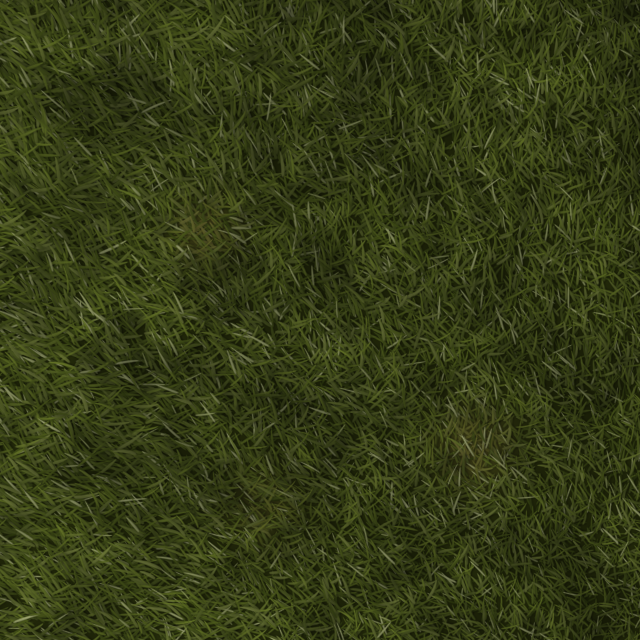
This texture is drawn by a three.js fragment shader. Its source:

```glsl
// Dense, soft-edged lawn seen from above: many jittered grids of slender,
// tapered blades are stacked from a dark thatch up to lit and pale dry tips.
// A lean field combs the blades; cellular clumps and sines vary the light.
varying vec2 vUv;

const int LAYERS = 18;
const float EDGE = 0.0015;

const vec3 SOIL = vec3(0.11, 0.13, 0.03);
const vec3 DEEP_GREEN = vec3(0.145, 0.185, 0.04);
const vec3 LEAF_GREEN = vec3(0.325, 0.375, 0.125);
const vec3 GREY_GREEN = vec3(0.335, 0.365, 0.18);
const vec3 PALE_STRAW = vec3(0.51, 0.53, 0.37);
const vec3 DRY_TAN = vec3(0.37, 0.33, 0.15);

// Four random values from a cell and a seed
vec4 hash4(vec2 cell, float seed) {
  vec4 h = fract(vec4(cell.xyx, seed) * vec4(0.1031, 0.1030, 0.0973, 0.1099));
  h += dot(h, h.wzxy + 33.33);
  return fract((h.xxyz + h.yzzw) * h.zywx);
}

// Smooth cellular noise: nearby random points blend their values, -1 to 1
float clumps(vec2 p, float seed) {
  vec2 home = floor(p);
  float total = 0.0;
  float weight = 0.0001;
  for (int j = -1; j <= 1; j++) {
    for (int i = -1; i <= 1; i++) {
      vec2 cell = home + vec2(float(i), float(j));
      vec4 rnd = hash4(cell, seed);
      vec2 d = p - cell - rnd.xy;
      float w = exp(-6.0 * dot(d, d));
      total += w * (rnd.z * 2.0 - 1.0);
      weight += w;
    }
  }
  return total / weight;
}

float softSpot(vec2 p, vec2 centre, float radius) {
  vec2 d = (p - centre) / radius;
  return exp(-dot(d, d));
}

// Worn, tan areas of the lawn
float dryness(vec2 p) {
  float worn = softSpot(p, vec2(0.32, 0.64), 0.05);
  worn += softSpot(p, vec2(0.74, 0.30), 0.06);
  worn += 0.6 * softSpot(p, vec2(0.41, 0.21), 0.06);
  return clamp(worn, 0.0, 1.0);
}

// Blade heading: a combed majority plus a crossing minority
float heading(vec2 root, float family, float spread) {
  float combed = mix(2.4, 1.95, root.x) - 0.35 * (root.y - 0.5);
  combed += 0.22 * sin(root.x * 19.0 + 3.0 * sin(root.y * 14.0));
  float crossing = mix(0.3, 0.85, root.x);
  float wobble = (spread - 0.5) * mix(0.8, 1.5, root.x);
  return mix(combed, crossing, step(0.66, family)) + wobble;
}

// x: position along the blade (-1 to 1), y: signed distance across it
vec2 bladeSpace(vec2 offset, float angle, float halfLength, float bend) {
  vec2 axis = vec2(cos(angle), sin(angle));
  float along = dot(offset, axis) / halfLength;
  float across = dot(offset, vec2(-axis.y, axis.x));
  return vec2(along, across - bend * halfLength * (along * along - 0.3));
}

float taper(float along) {
  float span = max(1.0 - along * along, 0.0);
  return sqrt(span) * (0.8 - 0.3 * along);
}

vec3 bladeColour(vec4 rnd, float depth, float pale, float dry) {
  float tone = clamp(rnd.x * 0.7 + depth * 0.42, 0.0, 1.0);
  vec3 green = mix(LEAF_GREEN, GREY_GREEN, smoothstep(0.4, 0.95, rnd.y));
  vec3 tint = mix(DEEP_GREEN, green, tone);
  tint = mix(tint, DRY_TAN, dry * 0.55 * step(0.4, rnd.z));
  return mix(tint, PALE_STRAW, pale * (0.6 + 0.4 * rnd.w));
}

// Draws one grid of blades, with soft contact shadows, over the ground
vec3 grassLayer(vec3 ground, vec2 p, float seed, float depth, float cellSize) {
  vec2 shift = vec2(0.37, 0.61) * seed;
  vec2 home = floor(p / cellSize + shift);
  for (int j = -1; j <= 1; j++) {
    for (int i = -1; i <= 1; i++) {
      vec2 cell = home + vec2(float(i), float(j));
      vec4 place = hash4(cell, seed + 3.7);
      vec4 look = hash4(cell + 57.0, seed + 21.3);
      vec2 root = (cell + place.xy - shift) * cellSize;

      float pale = step(0.88, look.z) * step(place.z, 0.74);
      float size = mix(1.0, 0.75, root.x) * mix(0.85, 1.0, root.y);
      float halfLength = cellSize * size * mix(0.45, 0.92, look.w);
      float halfWidth = mix(0.0019, 0.0037, look.y) * size * (1.0 - 0.25 * pale);
      float angle = heading(root, place.z, place.w);
      float bend = (look.x - 0.5) * mix(0.3, 0.12, pale);

      vec2 b = bladeSpace(p - root, angle, halfLength, bend);
      float width = halfWidth * taper(b.x);
      float inside = 1.0 - smoothstep(0.75, 1.0, abs(b.x));
      float cover = inside * (1.0 - smoothstep(-EDGE, EDGE, abs(b.y) - width));
      float shadow = inside * (1.0 - smoothstep(0.0, 0.004, abs(b.y + 0.001) - width));

      vec3 tint = bladeColour(look, depth, pale, dryness(root));
      float lit = 0.98 + 0.10 * b.x + 0.08 * clamp(b.y / halfWidth, -1.0, 1.0);
      ground = mix(ground * (1.0 - 0.11 * shadow), tint * lit, cover * 0.9);
    }
  }
  return ground;
}

void main() {
  vec3 colour = mix(SOIL, DRY_TAN, 0.4 * dryness(vUv));
  for (int k = 0; k < LAYERS; k++) {
    float depth = float(k) / float(LAYERS - 1);
    float cellSize = mix(0.029, 0.037, fract(float(k) * 0.618));
    colour = grassLayer(colour, vUv, float(k) * 7.0 + 1.0, depth, cellSize);
  }
  // Uneven light: tufts, wider patches and a brighter lower left
  float tufts = 0.15 * clumps(vUv * 26.0, 5.0) + 0.13 * clumps(vUv * 11.0, 9.0);
  float broad = 0.09 * clumps(vUv * 4.0, 13.0) + 0.06 * (0.5 - vUv.x) + 0.09 * (0.5 - vUv.y);
  gl_FragColor = vec4(colour * (1.0 + tufts + broad), 1.0);
}
```
